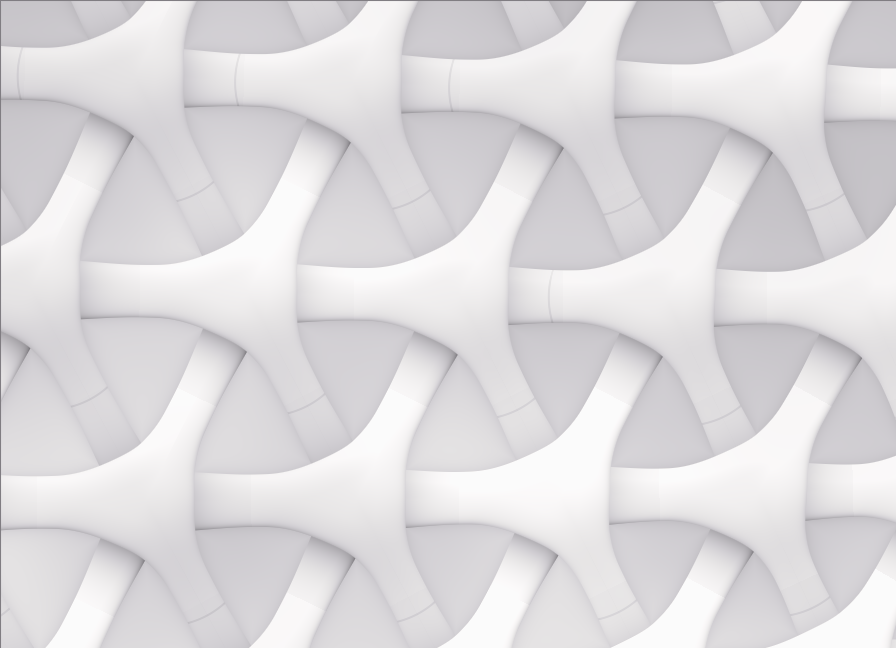
Write a Shadertoy shader that draws this pattern.

```glsl
// A woven lattice of pale three-armed struts over a grey backdrop.
// Each node is three blended capsules reaching to its neighbours; where
// nodes overlap, the one whose centre is closest lies on top.
#define COLUMNS 4.267      // canvas width in lattice units
#define ARM_WIDTH 0.104    // half width of the diagonal arms
#define FILLET_SIDE 0.30   // roundness of the joints to the side arm
#define FILLET_RIGHT 0.15  // roundness between the diagonal arms
#define TONE_LEFT 0.945
#define TONE_UP 1.01
#define TONE_DOWN 0.880
#define BACK_TONE 0.832
#define SHADOW_REACH 0.10
#define SEAM_DEPTH 0.06
#define DRIFT 0.06         // slow change of light over the canvas

float hash(vec2 p) {
    return fract(sin(dot(p, vec2(127.1, 311.7))) * 43758.5);
}

float noise(vec2 p) {
    vec2 i = floor(p), f = fract(p);
    f = f * f * (3.0 - 2.0 * f);
    return mix(mix(hash(i), hash(i + vec2(1, 0)), f.x),
               mix(hash(i + vec2(0, 1)), hash(i + vec2(1, 1)), f.x), f.y);
}

float smoothMin(float a, float b, float k) {
    float h = max(k - abs(a - b), 0.0) / k;
    return min(a, b) - h * h * k * 0.25;
}

// Lattice index (column, row) to position, y downwards, slightly converging
vec2 nodeCentre(vec2 id) {
    float u = id.x, v = id.y;
    return vec2(0.644 + 0.025 * v + u * (1.044 - 0.011 * v) - u * u * (0.0083 + 0.0042 * v),
                0.367 + v * (1.028 - 0.0083 * v)
                + u * (0.0306 - 0.0083 * v - 0.0056 * v * v) - 0.0019 * u * u);
}

// Capsule that swells gently towards both ends
float arm(vec2 p, vec2 tip, float width) {
    float t = clamp(dot(p, tip) / dot(tip, tip), 0.0, 0.92);
    float swell = 0.020 * smoothstep(0.5, 0.92, t) + 0.012 * smoothstep(0.5, 0.1, t);
    return length(p - tip * t) - width - swell;
}

vec3 armDistances(vec2 p, vec2 left, vec2 up, vec2 down) {
    return vec3(arm(p, left, ARM_WIDTH * 1.2), arm(p, up, ARM_WIDTH),
                arm(p, down, ARM_WIDTH * 0.95));
}

float joined(vec3 d) {
    return smoothMin(smoothMin(d.y, d.z, FILLET_RIGHT), d.x, FILLET_SIDE);
}

// Fine curved joint line across an arm
float seam(vec2 p, vec2 tip, float at, float px) {
    vec2 dir = normalize(tip);
    float across = dot(p, vec2(-dir.y, dir.x));
    float along = dot(p, dir) - at + 1.2 * across * across;
    return (1.0 - smoothstep(0.002, 0.003 + px, abs(along))) * step(abs(across), 0.16);
}

void mainImage(out vec4 fragColor, in vec2 fragCoord) {
    float px = COLUMNS / iResolution.x;
    vec2 pos = vec2(fragCoord.x, iResolution.y - fragCoord.y) * px;
    float row = round((pos.y - 0.39) / 1.01);
    float across = pos.x / COLUMNS, descent = pos.y / 3.08;
    float drift = DRIFT * (0.6 * (descent - 0.5) + noise(pos * 0.8 + 3.0) - 0.5);

    // Layers hold tone, coverage, shadow strength, distance to their centre
    vec4 front = vec4(0, 0, 0, 1e3), back = front;
    float nearKey = 1e3, nearDist = 1e3, minDist = 1e3;

    for (int j = -1; j <= 1; j++)
    for (int i = -1; i <= 1; i++) {
        float r = row + float(j);
        float offset = 0.5 * mod(r, 2.0);
        float col = (pos.x - 0.65 - 0.025 * r) / (1.02 - 0.022 * r);
        vec2 id = vec2(round(col - offset) + offset + float(i), r);
        vec2 centre = nodeCentre(id);
        vec2 p = pos - centre;
        vec2 left = nodeCentre(id - vec2(1, 0)) - centre;
        vec2 up = nodeCentre(id + vec2(0.5, -1)) - centre;
        vec2 down = nodeCentre(id + vec2(0.5, 1)) - centre;

        vec3 arms = armDistances(p, left, up, down);
        float d = joined(arms), key = length(p);
        minDist = min(minDist, d);
        if (key < nearKey) { nearKey = key; nearDist = d; }
        if (d > px) continue;

        // Rounded shading from the slope of the distance field
        float e = 0.004;
        vec2 grad = vec2(joined(armDistances(p + vec2(e, 0), left, up, down)) - d,
                         joined(armDistances(p + vec2(0, e), left, up, down)) - d) / e;
        float slope = 1.0 - clamp(-d / 0.13, 0.0, 1.0);
        float light = dot(grad, vec2(-0.4, -0.9));
        float rim = exp(min(d, 0.0) / 0.012);
        vec3 w = exp(-8.0 * arms);
        w /= w.x + w.y + w.z;
        float tone = dot(w, vec3(TONE_LEFT, TONE_UP, TONE_DOWN));
        tone += 0.075 * light * mix(slope, slope * slope, 0.5);
        tone -= rim * (0.03 + 0.17 * max(-light, 0.0));

        // The lower body falls into shade; the right side is brighter
        tone -= 0.04 * smoothstep(-0.12, 0.25, p.y) * (1.0 - smoothstep(0.25, 0.7, key));
        tone += 0.04 * (across - 0.5) + 0.02 * (hash(id) - 0.5);

        // Joints: every lower arm, few side arms
        float chance = hash(id + 7.3);
        tone -= SEAM_DEPTH * w.z * seam(p, down, 0.58 + 0.06 * chance, px);
        tone -= SEAM_DEPTH * w.x * step(0.7, chance) * seam(p, left, 0.56, px);

        vec4 layer = vec4(min(tone, 0.985), clamp(0.5 - d / px, 0.0, 1.0),
                          dot(w, vec3(0.12, 0.32, 0.08)), key);
        if (key < front.w) { back = front; front = layer; }
        else if (key < back.w) back = layer;
    }

    // Contact shadows cast by the topmost node on arms passing under it
    float shadow = exp(-max(nearDist, 0.0) / SHADOW_REACH);
    front.x -= front.z * shadow * step(nearKey + 1e-4, front.w);
    back.x -= back.z * shadow * step(nearKey + 1e-4, back.w);

    // Soft backdrop, lighter below and to the left
    float tone = BACK_TONE + 0.05 * (noise(pos * 1.9) - 0.5);
    tone += 0.04 * (descent - across) + 0.05 * (fract(pos.y - 0.385) - 0.5);
    tone -= 0.05 * exp(-max(minDist, 0.0) / 0.03);
    tone = mix(tone, back.x, back.y);
    tone = mix(tone, front.x, front.y) + drift;

    // Thin dark border along the top and left
    tone = mix(tone, 0.5, 1.0 - smoothstep(0.003, 0.003 + px, min(pos.x, pos.y)));

    // Shade leans faintly to violet
    vec3 tint = mix(vec3(0.002, -0.008, 0.010), vec3(0.003, -0.004, -0.003),
                    smoothstep(0.8, 0.92, tone));
    fragColor = vec4(clamp(tone + tint, 0.0, 0.985), 1.0);
}
```
